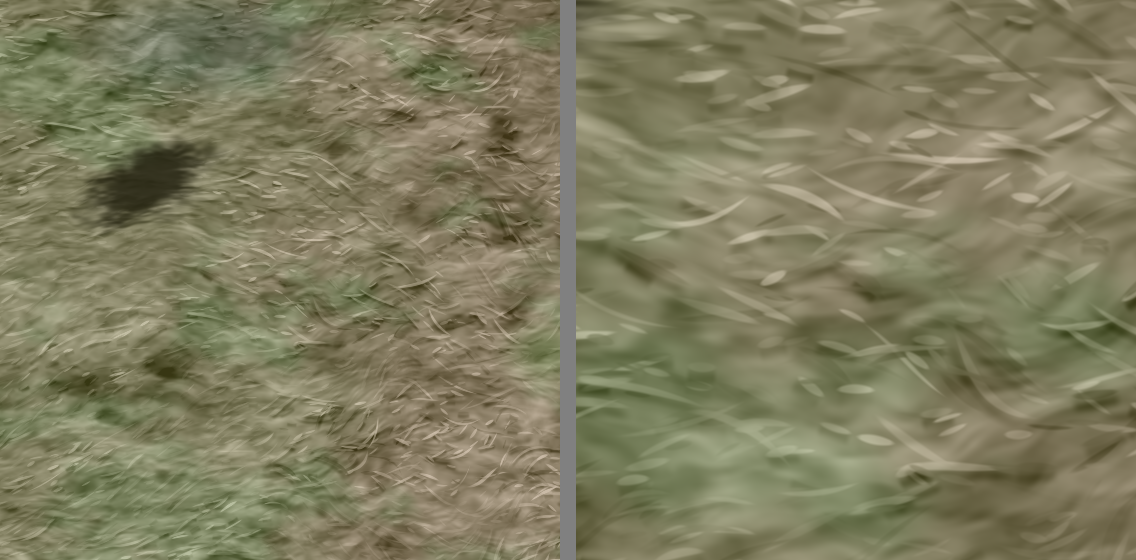
Left, the full canvas; right, a detail of the centre.
A WebGL 1 fragment shader for this texture:

```glsl
precision highp float;
uniform vec2 u_resolution;

float hash(vec2 p) {
  vec3 q = fract(p.xyx * 0.1031);
  q += dot(q, q.yzx + 33.33);
  return fract((q.x + q.y) * q.z);
}

vec3 hash3(vec2 p) {
  vec3 q = fract(p.xyx * vec3(0.1031, 0.103, 0.0973));
  q += dot(q, q.yxz + 33.33);
  return fract((q.xxy + q.yzz) * q.zyx);
}

float noise(vec2 p) {
  vec2 i = floor(p), f = fract(p);
  f = f * f * (3.0 - 2.0 * f);
  return mix(mix(hash(i), hash(i + vec2(1, 0)), f.x),
             mix(hash(i + vec2(0, 1)), hash(i + 1.0), f.x), f.y);
}

float fbm(vec2 p) {
  float sum = 0.0, amp = 0.53;
  for (int i = 0; i < 4; i++) {
    sum += amp * noise(p);
    p = mat2(1.6, 1.2, -1.2, 1.6) * p + 7.3;
    amp *= 0.5;
  }
  return sum;
}

vec2 rotate(vec2 p, float a) {
  float c = cos(a), s = sin(a);
  return vec2(c * p.x + s * p.y, c * p.y - s * p.x);
}

// Matted fibres, stretched along the bent lie of the grass
float fibres(vec2 p) {
  vec2 q = rotate(p, 0.14);
  q.y += 0.09 * noise(p * 4.0 + 3.0) + 0.03 * noise(p * vec2(13, 17));
  q.y += 0.008 * noise(p * vec2(45, 50) + 6.0);
  return 0.3 * noise(q * vec2(10, 36)) + 0.35 * noise(q * vec2(26, 85) + 5.0)
       + 0.35 * noise(q * vec2(55, 170) + 9.0) - 0.5;
}

// One curved, tapered blade: x is its cover, y the shadow below it
vec2 blade(vec2 q, float halfLength, float width, float bend, float soft) {
  q.y -= bend * q.x * q.x;
  float t = q.x / halfLength;
  float w = width * (1.0 - t * t);
  float ends = 1.0 - smoothstep(0.6, 1.0, abs(t));
  float cover = 1.0 - smoothstep(w - soft, w + soft, abs(q.y));
  float shade = 1.0 - smoothstep(0.0, 2.0 * width + soft, abs(q.y + 2.0 * width));
  return ends * vec2(cover, shade);
}

void main() {
  vec2 p = gl_FragCoord.xy / u_resolution.y;
  float soft = max(0.001, 0.5 / u_resolution.y);
  float tangle = smoothstep(0.35, 0.85, p.x + 0.4 * (noise(p * 4.0) - 0.5));
  float flow = 0.15 + 0.8 * (noise(p * 3.5 + 11.0) - 0.5)
             + (0.3 + tangle) * (noise(p * 9.0 + 21.0) - 0.5);

  // Broad tufts and fine matting
  float tufts = fbm(p * vec2(6, 9) + 2.0) - 0.5;
  float clumps = fbm(p * vec2(19, 34) + rotate(p, flow).yx * 3.0) - 0.5;
  float base = 0.48 + 0.7 * tufts + 0.65 * clumps + 1.25 * fibres(p);
  float tone = base;

  // Layers of loose blades, bolder in some places than in others
  float bold = 0.55 + 0.9 * smoothstep(0.3, 0.7, noise(p * vec2(7, 12) + 60.0));
  vec2 cellSize = vec2(0.1, 0.045);
  for (int layer = 0; layer < 14; layer++) {
    float k = float(layer);
    vec2 shift = vec2(0.37, 0.61) * k;
    vec2 cell = floor(p / cellSize + shift);
    for (int y = -1; y <= 1; y++) {
      for (int x = -1; x <= 1; x++) {
        vec2 id = cell + vec2(x, y);
        vec3 place = hash3(id + 17.0 * k + 40.0);
        vec3 form = hash3(id + 29.0 * k + 90.0);
        vec2 centre = (id + place.xy - shift) * cellSize;
        float stray = (place.z - 0.5) * (0.6 + 0.9 * tangle);
        vec2 q = rotate(p - centre, flow + stray);
        float size = form.x * form.x * form.x;
        vec2 b = blade(q, 0.01 + 0.038 * size, 0.0012 + 0.0018 * form.y,
                       10.0 * (form.z - 0.5), soft);
        float lift = 0.85 * fract(form.z * 7.0) - 0.3;
        tone -= 0.3 * bold * b.y * step(0.4, form.y) * fract(form.x * 5.0);
        tone = mix(tone, base + bold * lift, 0.75 * b.x);
      }
    }
  }

  // Scattered dips between the tufts
  float dips = smoothstep(0.6, 0.8, fbm(p * vec2(10, 19) + 31.0));
  tone -= 0.5 * dips;
  vec3 color = mix(vec3(0.37, 0.35, 0.23), vec3(0.66, 0.63, 0.53), clamp(tone + 0.06, -0.5, 1.4));

  // Living green, dry pinkish straw and a cool patch
  float green = smoothstep(0.5, 0.75, fbm(p * vec2(5, 8) + 15.0) + 0.1 * (0.5 - p.x));
  color += green * vec3(-0.045, 0.0, -0.02);
  float straw = smoothstep(0.3, 0.8, p.x + 0.7 * (fbm(p * 4.0 + 50.0) - 0.5));
  color += mix(vec3(-0.012, 0.004, -0.008), vec3(0.018, -0.008, 0.006), straw * (1.0 - green));
  float cool = 1.0 - smoothstep(0.2, 1.0, length((p - vec2(0.36, 0.92)) / vec2(0.3, 0.13)));
  color += cool * vec3(-0.055, -0.02, 0.015);
  float sprout = 1.0 - smoothstep(0.1, 1.0, length((p - vec2(0.98, 0.37)) / vec2(0.11, 0.09)));
  color += sprout * vec3(-0.08, 0.0, -0.06);

  // Dark hollow with a ragged, overgrown rim
  vec2 h = rotate(p - vec2(0.26, 0.67), 0.3) / vec2(0.125, 0.062);
  float rim = length(h) + 0.9 * (fbm(p * vec2(14, 22)) - 0.5) + 0.5 * fibres(p);
  float hollow = 1.0 - smoothstep(0.5, 1.3, rim);
  color = mix(color, vec3(0.17, 0.165, 0.11) + 0.15 * (color - 0.45), 0.95 * hollow);

  gl_FragColor = vec4(clamp(color, 0.0, 1.0), 1.0);
}
```
